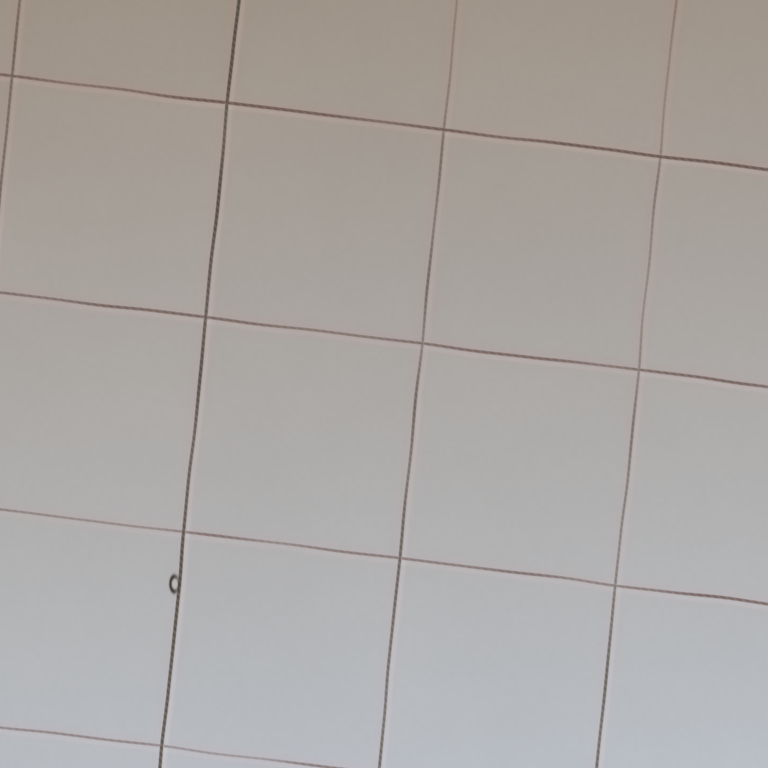
A Shadertoy shader for this texture:

```glsl
#define ORIGIN vec2(0.5495, 0.5521)
#define STEP_ACROSS vec2(0.2813, -0.0345)
#define STEP_UP vec2(0.0286, 0.2793)
#define GROOVE_WIDTH 0.0042
#define WOBBLE 0.0024
#define MOTTLE 0.012
#define LOW_COLOR vec3(0.725, 0.743, 0.765)
#define HIGH_COLOR vec3(0.623, 0.580, 0.535)
#define GROOVE_COLOR vec3(0.33, 0.30, 0.27)
#define BLUSH vec3(0.010, -0.012, -0.010)
#define CHIP_POS vec2(0.2275, 0.2396)

float hash(vec2 p) {
    vec3 q = fract(p.xyx * vec3(0.1031, 0.1030, 0.0973));
    q += dot(q, q.yzx + 33.33);
    return fract((q.x + q.y) * q.z);
}

float noise(vec2 p) {
    vec2 i = floor(p), f = fract(p);
    f = f * f * (3.0 - 2.0 * f);
    return mix(mix(hash(i), hash(i + vec2(1, 0)), f.x),
               mix(hash(i + vec2(0, 1)), hash(i + vec2(1, 1)), f.x), f.y);
}

// Signed distance to the nearest joint, wavering along its length
float jointDistance(float across, float along, float pitch, float seed) {
    float id = round(across);
    float waver = noise(vec2(along * 4.0, id * 7.0 + seed)) - 0.5;
    return (across - id) * pitch + waver * WOBBLE;
}

// Coverage of a groove whose width and depth follow its strength
float groove(float dist, float strength, float pixel) {
    float halfWidth = 0.5 * GROOVE_WIDTH * mix(0.5, 1.0, strength);
    float soft = max(pixel, 0.0012);
    return strength * (1.0 - smoothstep(halfWidth - soft, halfWidth + soft, abs(dist)));
}

void mainImage(out vec4 fragColor, in vec2 fragCoord) {
    vec2 uv = fragCoord / iResolution.xy;
    float pixel = 1.0 / min(iResolution.x, iResolution.y);
    vec2 grid = inverse(mat2(STEP_ACROSS, STEP_UP)) * (uv - ORIGIN);
    vec2 id = round(grid);

    // Light falling off toward the top, with soft stains and tile variation
    vec3 color = mix(LOW_COLOR, HIGH_COLOR, uv.y - 0.06 * (uv.x - 0.5));
    float stain = 0.65 * noise(uv * 6.0) + 0.35 * noise(uv * 23.0) - 0.5;
    color += MOTTLE * stain + 0.006 * (hash(floor(grid) + 20.0) - 0.5);
    color += 0.006 * (noise(uv * 180.0) - 0.5);

    // Joint distances: x for upright joints, y for level ones
    vec2 dist = vec2(
        jointDistance(grid.x, grid.y, length(STEP_ACROSS), 3.0),
        jointDistance(grid.y, grid.x, length(STEP_UP), 41.0));

    // Wear: one deep upright joint, others fading upward; level ones fade downward
    float deep = exp(-3.0 * (id.x + 1.0) * (id.x + 1.0));
    float upright = mix(0.58 - 0.13 * grid.y - 0.08 * id.x, 0.92, deep);
    float level = 0.66 + 0.10 * id.y + 0.04 * grid.x;
    upright += 0.28 * (noise(vec2(grid.y * 3.5, id.x * 5.0 + 60.0)) - 0.5);
    level += 0.30 * (noise(vec2(grid.x * 3.5, id.y * 5.0 + 90.0)) - 0.5);
    vec2 strength = clamp(vec2(upright, level), 0.2, 1.0);

    // Warm fringe around the joints and a pale lip beside each one
    vec2 fringe = exp(-dist * dist / 0.00012);
    color += BLUSH * max(fringe.x, fringe.y);
    vec2 lip = exp(-pow((dist - vec2(0.0055, -0.0055)) / 0.003, vec2(2.0)));
    color += 0.035 * dot(lip, strength);

    // Grooves with a fine slanted ripple
    float ripple = 0.9 + 0.1 * cos(6.28318 * (uv.x + uv.y) * 110.0);
    float ink = max(groove(dist.x, strength.x, pixel), groove(dist.y, strength.y, pixel));
    vec3 grooveColor = GROOVE_COLOR + vec3(0.05, 0.0, 0.01) * step(abs(dist.y), abs(dist.x));
    color = mix(color, grooveColor, ink * ripple);

    // Small chip: dark rim, open on the right, around a pale core
    vec2 chip = (uv - CHIP_POS) / vec2(0.0065, 0.0115);
    float radius = length(chip);
    float rim = exp(-pow((radius - 0.85) / 0.28, 2.0)) * mix(1.0, 0.4, smoothstep(-0.5, 0.8, chip.x));
    color = mix(color, vec3(0.74, 0.73, 0.71), 0.8 * (1.0 - smoothstep(0.4, 0.8, radius)));
    color = mix(color, vec3(0.20, 0.18, 0.16), 0.9 * rim);

    fragColor = vec4(clamp(color, 0.0, 1.0), 1.0);
}
```
